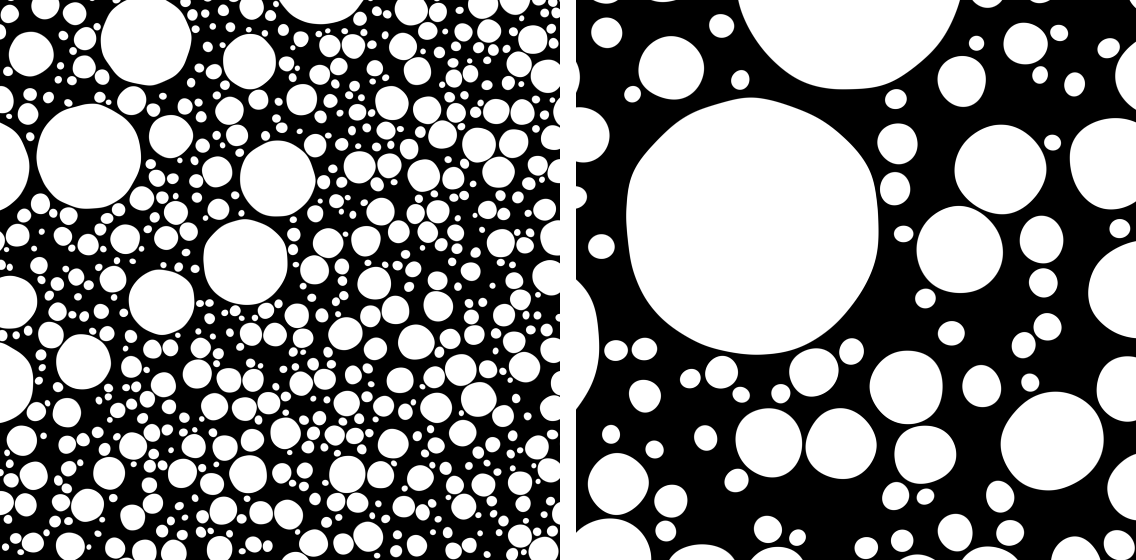
Left, the full canvas; right, a detail of the centre.
A WebGL 1 fragment shader for this pattern:

```glsl
precision highp float;
// White droplets of widely mixed sizes on black, nearly touching but apart.
// Three staggered, jittered grids (big, medium, filler) are settled in turn:
// each drop shrinks to clear its neighbours and every larger drop.

uniform vec2 u_resolution;

// Layers: cell size, smallest radius, largest radius, hash salt
const vec4 BIG    = vec4(0.200, 0.038, 0.095, 11.0);
const vec4 MEDIUM = vec4(0.060, 0.013, 0.037, 47.0);
const vec4 FILLER = vec4(0.030, 0.005, 0.013, 83.0);

const vec3 GROUND = vec3(0.0);
const vec3 DROP   = vec3(1.0);

const float JITTER     = 0.58;    // random shift, in cells
const float STAGGER    = 0.25;    // sideways shift of alternate rows, in cells
const float GAP        = 0.002;   // clearance between drops of one layer
const float LAYER_GAP  = 0.003;   // clearance from larger drops
const float MIN_RADIUS = 0.0045;  // smaller drops vanish
const vec2  BIG_CENTRE = vec2(0.15, 0.85);
const vec2  BIG_REACH  = vec2(0.40, 0.75);
const float THINNING   = 0.85;    // size of medium drops among the big ones
const float WARP_SCALE = 24.0;
const float WARP_DEPTH = 0.0035;

vec3 bigDrops[9];      // xy centre, z radius
vec3 mediumDrops[25];

vec3 hash3(vec2 p) {
  vec3 q = fract(p.xyx * vec3(0.1031, 0.1030, 0.0973));
  q += dot(q, q.yxz + 33.33);
  return fract((q.xxy + q.yzz) * q.zyx);
}

float gradientDot(vec2 corner, vec2 offset) {
  float angle = 6.2832 * hash3(corner).x;
  return dot(vec2(cos(angle), sin(angle)), offset);
}

float gradientNoise(vec2 p) {
  vec2 i = floor(p), f = p - i;
  vec2 u = f * f * f * (f * (f * 6.0 - 15.0) + 10.0);
  vec2 e = vec2(1.0, 0.0);
  return mix(mix(gradientDot(i, f), gradientDot(i + e, f - e), u.x),
             mix(gradientDot(i + e.yx, f - e.yx),
                 gradientDot(i + e.xx, f - e.xx), u.x), u.y);
}

// Offset of the index-th cell in a square block centred on zero
vec2 blockOffset(int index, float side) {
  float n = float(index);
  float row = floor((n + 0.5) / side);
  return vec2(n - row * side, row) - floor(side * 0.5);
}

// Drop of one cell with the radius it would take if alone
vec3 seedDrop(vec2 cell, vec4 layer) {
  vec3 h = hash3(cell + layer.w);
  vec2 shift = JITTER * (h.xy - 0.5);
  shift.x += STAGGER * (2.0 * mod(cell.y, 2.0) - 1.0);
  vec2 centre = (cell + 0.5 + shift) * layer.x;
  float bigness = 1.0 - smoothstep(BIG_REACH.x, BIG_REACH.y,
                                   distance(centre, BIG_CENTRE));
  float radius = mix(layer.y, layer.z, h.z);
  if (layer.x == BIG.x) {
    float present = step(fract(h.z * 17.0), 0.05 + 0.95 * bigness);
    radius = mix(layer.y, layer.z, h.z * h.z) * present;
  } else if (layer.x == MEDIUM.x) {
    radius *= mix(1.0, THINNING, bigness);
  }
  return vec3(centre, radius);
}

// Shares the space between neighbours in proportion to their radii
vec3 settleDrop(vec2 cell, vec4 layer) {
  vec3 drop = seedDrop(cell, layer);
  float radius = drop.z;
  for (int i = 0; i < 9; i++) {
    if (i == 4) continue;
    vec3 other = seedDrop(cell + blockOffset(i, 3.0), layer);
    float share = drop.z / (drop.z + other.z + 0.0001);
    radius = min(radius, distance(drop.xy, other.xy) * share - 0.5 * GAP);
  }
  return vec3(drop.xy, radius);
}

float dropDistance(vec2 p, vec3 drop) {
  return drop.z < MIN_RADIUS ? 1.0 : distance(p, drop.xy) - drop.z;
}

void main() {
  float side = min(u_resolution.x, u_resolution.y);
  vec2 p = gl_FragCoord.xy / side;

  // Slightly uneven outlines
  vec2 w = p * WARP_SCALE;
  p += WARP_DEPTH * vec2(gradientNoise(w), gradientNoise(w + 57.3));

  float d = 1.0;
  for (int i = 0; i < 9; i++) {
    bigDrops[i] = settleDrop(floor(p / BIG.x) + blockOffset(i, 3.0), BIG);
    d = min(d, dropDistance(p, bigDrops[i]));
  }
  for (int i = 0; i < 25; i++) {
    vec3 drop = settleDrop(floor(p / MEDIUM.x) + blockOffset(i, 5.0), MEDIUM);
    for (int j = 0; j < 9; j++)
      drop.z = min(drop.z, dropDistance(drop.xy, bigDrops[j]) - LAYER_GAP);
    mediumDrops[i] = drop;
    d = min(d, dropDistance(p, drop));
  }
  for (int i = 0; i < 9; i++) {
    vec3 drop = settleDrop(floor(p / FILLER.x) + blockOffset(i, 3.0), FILLER);
    for (int j = 0; j < 9; j++)
      drop.z = min(drop.z, dropDistance(drop.xy, bigDrops[j]) - LAYER_GAP);
    for (int j = 0; j < 25; j++)
      drop.z = min(drop.z, dropDistance(drop.xy, mediumDrops[j]) - LAYER_GAP);
    d = min(d, dropDistance(p, drop));
  }

  float edge = 0.7 / side;
  gl_FragColor = vec4(mix(DROP, GROUND, smoothstep(-edge, edge, d)), 1.0);
}
```
